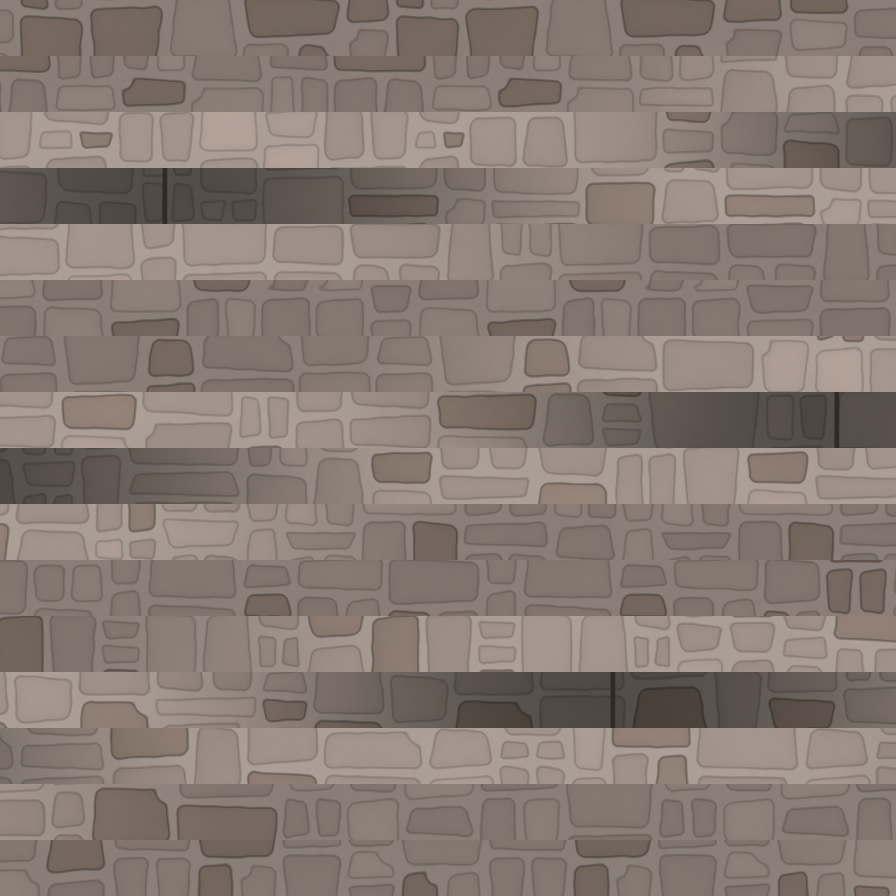
Give the GLSL for this texture, as a WebGL 1 fragment shader.

```glsl
precision highp float;
// Sixteen bands cut from one long cobbled wall, laid edge to edge from the top.
// Stones are rounded boxes in jittered columns that recur in pairs; light, shadow
// and a dark seam recur along the unrolled length of the wall.
uniform vec2 u_resolution;

const float BANDS = 16.0;
const float COLUMN_WIDTH = 0.0839;
const float ROW_HEIGHT = 0.056;
const float COLUMNS_PER_REPEAT = 5.0;
const float SEAM_START = 3.184;
const float SEAM_PERIOD = 4.75;
const float SEAM_HALF_WIDTH = 0.0026;
const float GAP = 0.0036;
const float OUTLINE = 0.0010;

const vec3 MORTAR_TINT = vec3(1.0, 0.925, 0.872);
const vec3 STONE_TINT = vec3(1.0, 0.908, 0.855);
const vec3 BROWN_TINT = vec3(1.0, 0.885, 0.805);
const vec3 SEAM_COLOR = vec3(0.19, 0.16, 0.15);

float hash(vec2 p) {
  vec3 q = fract(p.xyx * vec3(0.1031, 0.1030, 0.0973));
  q += dot(q, q.yzx + 33.33);
  return fract((q.x + q.y) * q.z);
}

float noise(vec2 p) {
  vec2 i = floor(p), f = fract(p);
  f = f * f * (3.0 - 2.0 * f);
  return mix(mix(hash(i), hash(i + vec2(1.0, 0.0)), f.x),
             mix(hash(i + vec2(0.0, 1.0)), hash(i + 1.0), f.x), f.y);
}

// Index that recurs once before a new set of stones begins
float recurring(float i) {
  float n = COLUMNS_PER_REPEAT;
  return mod(i, n) + n * floor(i / (2.0 * n));
}

float jitteredEdge(float i, float seed) {
  return i + 0.66 * hash(vec2(recurring(i), seed));
}

// Start, end and index of the jittered cell that holds x
vec3 cellSpan(float x, float seed) {
  float i = floor(x);
  i -= step(x, jitteredEdge(i, seed));
  return vec3(jitteredEdge(i, seed), jitteredEdge(i + 1.0, seed), i);
}

float smoothMax(float a, float b, float k) {
  float h = max(k - abs(a - b), 0.0) / k;
  return max(a, b) + 0.25 * h * h * k;
}

// Rounded, tapered block; some have a bite out of one top corner
float stoneDistance(vec2 p, vec2 extent, vec2 id) {
  vec2 lean = vec2(hash(id + 3.1), hash(id + 7.7)) * 2.0 - 1.0;
  vec2 taper = min(vec2(0.010, 0.006) * abs(lean), 0.25 * extent);
  vec2 along = clamp(p.yx / extent.yx * sign(lean), -1.0, 1.0);
  vec2 size = extent - taper * (0.5 + 0.5 * along);
  float radius = min(0.009, 0.45 * min(size.x, size.y));
  vec2 q = abs(p) - size + radius;
  float d = length(max(q, 0.0)) + min(max(q.x, q.y), 0.0) - radius;
  if (hash(id + 11.3) < 0.12 && extent.x > 0.02) {
    vec2 corner = size * vec2(sign(lean.x), 0.9);
    d = smoothMax(d, 0.012 - length(p - corner), 0.006);
  }
  return d;
}

// Shadow at the seam, a bright stretch on both sides, middle tone beyond
float wallLight(float fromSeam) {
  float rise = smoothstep(0.02, 0.62, fromSeam);
  float fall = smoothstep(1.15, 1.62, fromSeam);
  return mix(mix(0.33, 0.67, rise), 0.54, fall);
}

void main() {
  vec2 uv = gl_FragCoord.xy / u_resolution;
  float pixel = 1.0 / min(u_resolution.x, u_resolution.y);
  float band = floor((1.0 - uv.y) * BANDS);
  vec2 wall = vec2(band + uv.x, fract(uv.y * BANDS) / BANDS);

  // Column, then stone within the column
  vec3 column = cellSpan(wall.x / COLUMN_WIDTH, 19.0);
  float key = recurring(column.z);
  float seed = key * 3.0 + band * 17.0;
  float rowPosition = wall.y / ROW_HEIGHT + hash(vec2(band, 5.0)) + 0.5 * hash(vec2(seed, 2.0));
  vec3 row = cellSpan(rowPosition, seed);
  vec2 cell = vec2(COLUMN_WIDTH, ROW_HEIGHT);
  vec2 extent = 0.5 * cell * vec2(column.y - column.x, row.y - row.x);
  vec2 p = cell * (vec2(wall.x / COLUMN_WIDTH, rowPosition) - vec2(column.x, row.x)) - extent;
  vec2 id = vec2(seed, row.z + 40.0);

  // Some cells hold two smaller stones
  if (hash(id) < 0.24) {
    vec2 axis = extent.x > extent.y ? vec2(1.0, 0.0) : vec2(0.0, 1.0);
    float side = dot(p, axis) < 0.0 ? -1.0 : 1.0;
    extent -= 0.5 * axis * extent;
    p -= axis * side * extent;
    id += 0.37 * side;
  }
  float d = stoneDistance(p, extent - GAP, id) + 0.0016 * (noise(wall * 75.0) - 0.5);

  // Stone colour, soft rim and thin outline
  float kind = hash(id + 23.0);
  float brown = step(kind, 0.17), pale = step(0.88, kind);
  float shade = 0.95 + 0.05 * (hash(id + 31.0) - 0.5) - 0.10 * brown + 0.07 * pale;
  shade *= 1.0 - 0.045 * exp(min(d, 0.0) * 220.0);
  vec3 stone = shade * mix(STONE_TINT, BROWN_TINT, brown);
  vec3 color = mix(stone, MORTAR_TINT, smoothstep(-pixel, pixel, d) );
  float line = 1.0 - smoothstep(OUTLINE - 0.5 * pixel, OUTLINE + pixel, abs(d));
  color *= 1.0 - line * mix(0.13, 0.24, brown);

  // Light along the wall, faint mottling and the seam
  float seam = abs(mod(wall.x - SEAM_START + 0.5 * SEAM_PERIOD, SEAM_PERIOD) - 0.5 * SEAM_PERIOD);
  float mottle = 0.02 * (noise(wall * 24.0) - 0.5) + 0.012 * (noise(wall * 260.0) - 0.5);
  color *= wallLight(seam) * (1.0 + mottle);
  color = mix(SEAM_COLOR, color, smoothstep(-pixel, pixel, seam - SEAM_HALF_WIDTH));
  gl_FragColor = vec4(color, 1.0);
}
```
